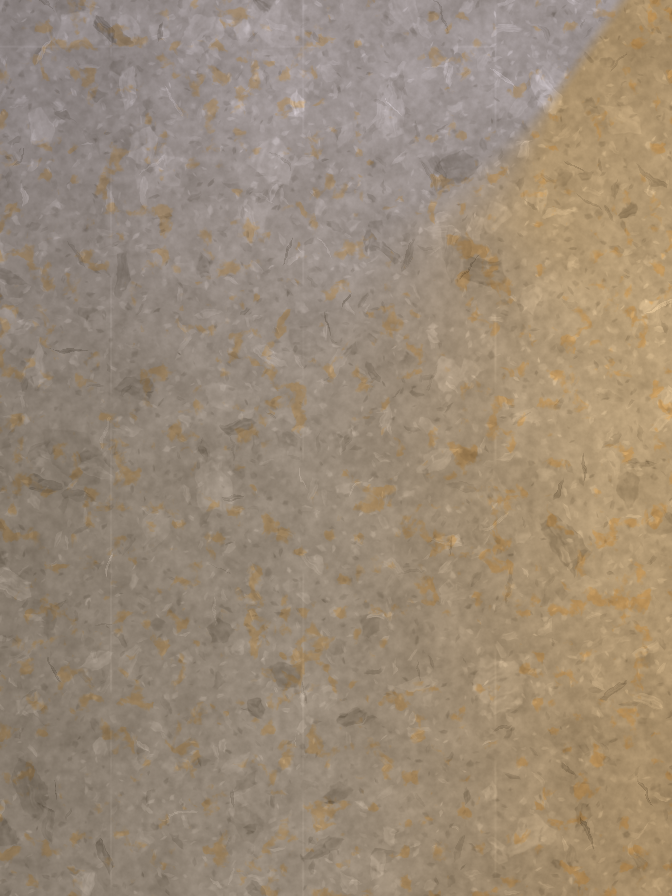
This texture is drawn by a Shadertoy shader. Its source:

```glsl
// Polished terrazzo floor of pale and brown stone chips, lit by cool daylight and a warm lamp.

const float TAU = 6.2831853;
const vec3 COOL_TOP = vec3(0.60, 0.565, 0.56);
const vec3 COOL_LOW = vec3(0.575, 0.525, 0.467);
const vec3 WARM_BRIGHT = vec3(0.725, 0.622, 0.472);
const vec3 WARM_DIM = vec3(0.63, 0.53, 0.39);
const vec3 OCHRE_TINT = vec3(1.04, 0.95, 0.78);

float hash(vec2 p) {
    vec3 q = fract(vec3(p.xyx) * 0.1031);
    q += dot(q, q.yzx + 33.33);
    return fract((q.x + q.y) * q.z);
}

float valueNoise(vec2 p) {
    vec2 cell = floor(p), f = fract(p);
    f = f * f * (3.0 - 2.0 * f);
    float low = mix(hash(cell), hash(cell + vec2(1, 0)), f.x);
    float high = mix(hash(cell + vec2(0, 1)), hash(cell + vec2(1, 1)), f.x);
    return mix(low, high, f.y);
}

float fbm(vec2 p) {
    float sum = 0.0, weight = 0.5;
    for (int i = 0; i < 4; i++) {
        sum += weight * valueNoise(p);
        p = mat2(1.6, 1.2, -1.2, 1.6) * p + 17.3;
        weight *= 0.5;
    }
    return sum;
}

vec2 rotate(vec2 p, float angle) {
    float c = cos(angle), s = sin(angle);
    return vec2(c * p.x - s * p.y, s * p.x + c * p.y);
}

// Irregular convex polygon made of six half planes.
float chipDistance(vec2 p, float radius, vec2 id) {
    float d = -radius;
    for (int i = 0; i < 6; i++) {
        float k = float(i);
        float angle = TAU * (k + 0.7 * hash(id + k * 7.1)) / 6.0;
        float reach = radius * mix(0.55, 1.0, hash(id + k * 3.7 + 40.0));
        d = max(d, dot(p, vec2(cos(angle), sin(angle))) - reach);
    }
    return d;
}

// Scattered chips: returns a signed brightness, lighter or darker than the binder.
float chipLayer(vec2 p, float size, float density, float stretch, float lightShare, float seed) {
    float tone = 0.0;
    float soft = 0.0009 + 0.6 / iResolution.y;
    vec2 home = floor(p / size);
    for (int y = -1; y <= 1; y++)
    for (int x = -1; x <= 1; x++) {
        vec2 id = home + vec2(x, y) + seed;
        if (hash(id + 5.3) > density) continue;
        vec2 jitter = vec2(hash(id + 11.7), hash(id + 23.9));
        vec2 q = p - (id - seed + jitter) * size;
        q = rotate(q, TAU * hash(id + 31.1));
        q.y *= mix(1.0, stretch, hash(id + 47.5));
        float radius = size * mix(0.2, 0.5, hash(id + 59.2));
        float mask = 1.0 - smoothstep(-soft, soft, chipDistance(q, radius, id));
        float strength = mix(0.35, 1.0, hash(id + 71.6));
        float veins = valueNoise(q * vec2(70.0, 240.0) + id);
        float side = hash(id + 83.4) < lightShare ? 1.0 : -1.0;
        tone = mix(tone, side * strength * mix(0.45, 1.25, veins), mask);
    }
    return tone;
}

// Cool light on the left; the warm edge is crisp at the top and diffuse below.
vec3 floorLight(vec2 p) {
    vec3 cool = mix(COOL_LOW, COOL_TOP, smoothstep(0.4, 0.95, p.y));
    cool *= mix(0.91, 1.02, smoothstep(0.0, 0.36, p.x));
    float glow = exp(-8.0 * (p.y - 0.56) * (p.y - 0.56)) * smoothstep(0.4, 0.68, p.x);
    vec3 warm = mix(WARM_DIM, WARM_BRIGHT, glow);
    float edge = 0.52 + 0.7 * max(p.y - 0.75, 0.0);
    float blur = mix(0.24, 0.012, smoothstep(0.55, 0.9, p.y));
    return mix(cool, warm, smoothstep(-blur, blur, p.x - edge));
}

float seam(float d, float width) {
    return 1.0 - smoothstep(width * 0.4, width + 0.5 / iResolution.y, abs(d));
}

void mainImage(out vec4 fragColor, in vec2 fragCoord) {
    vec2 p = fragCoord / iResolution.y;
    vec2 wobble = vec2(fbm(p * 55.0), fbm(p * 55.0 + 80.0)) - 0.47;
    vec2 q = p + 0.014 * wobble;

    // Mottled binder and fine grain.
    float tone = 0.16 * (fbm(q * 28.0) - 0.47) + 0.20 * (fbm(p * 130.0) - 0.47);

    // Chips from large stones down to flecks and thin dark shards.
    tone += 0.12 * chipLayer(q, 0.085, 0.42, 2.4, 0.62, 3.0);
    tone += 0.13 * chipLayer(q, 0.046, 0.42, 3.0, 0.60, 107.0);
    tone += 0.12 * chipLayer(q, 0.023, 0.48, 3.5, 0.58, 211.0);
    tone += 0.13 * chipLayer(p, 0.011, 0.45, 2.5, 0.55, 319.0);
    tone += 0.19 * chipLayer(q, 0.050, 0.26, 14.0, 0.25, 433.0);

    // Faint joints between the slabs.
    float column = (fract((p.x - 0.124) / 0.2145 + 0.5) - 0.5) * 0.2145;
    float worn = smoothstep(0.3, 0.65, valueNoise(p * 24.0));
    float joints = max(seam(column, 0.0012), seam(p.y - 0.948, 0.0012) * step(p.x, 0.555));
    tone += 0.055 * joints * worn;

    vec3 color = floorLight(p) * (1.0 + tone * vec3(0.94, 1.0, 1.12));
    float ochre = smoothstep(0.58, 0.72, fbm(q * 60.0 + 140.0));
    color *= mix(vec3(1.0), OCHRE_TINT, ochre);
    fragColor = vec4(clamp(color, 0.0, 1.0), 1.0);
}
```
